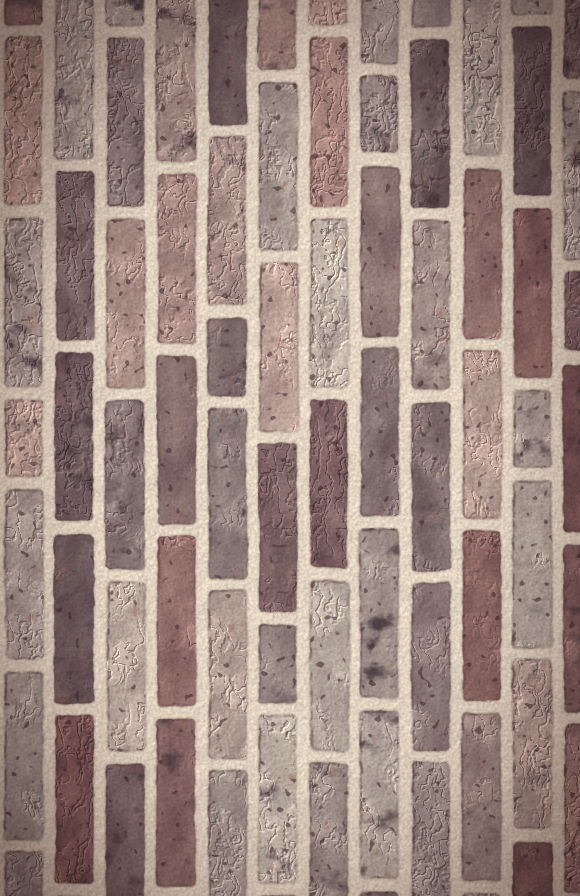
Give the GLSL for this texture, as a WebGL 2 fragment shader.

```glsl
#version 300 es
precision highp float;

uniform vec2 u_resolution;
out vec4 fragColor;

vec2 hash2(vec2 p) {
  vec3 q = fract(p.xyx * vec3(0.1031, 0.1030, 0.0973));
  q += dot(q, q.yzx + 33.33);
  return fract((q.xx + q.yz) * q.zy);
}

float corner(vec2 cell, vec2 offset) {
  return dot(hash2(cell) * 2.0 - 1.0, offset);
}

float gradientNoise(vec2 p) {
  vec2 i = floor(p), f = p - i;
  vec2 u = f * f * f * (f * (f * 6.0 - 15.0) + 10.0);
  vec2 e = vec2(0.0, 1.0);
  return 1.4 * mix(mix(corner(i, f), corner(i + e.yx, f - e.yx), u.x),
                   mix(corner(i + e.xy, f - e.xy), corner(i + 1.0, f - 1.0), u.x), u.y);
}

float fbm(vec2 p) {
  float sum = 0.0, amp = 0.6;
  for (int i = 0; i < 4; i++) {
    sum += amp * gradientNoise(p);
    p = mat2(1.6, 1.2, -1.2, 1.6) * p + 17.3;
    amp *= 0.5;
  }
  return sum;
}

// Lengthwise folds in the clay, deep only in patches
float clayHeight(vec2 p, float folding) {
  vec2 warp = vec2(fbm(p * 45.0), fbm(p * 45.0 + 60.0));
  float fold = abs(gradientNoise(p * vec2(78.0, 27.0) + warp * 1.5));
  float patchy = smoothstep(-0.25, 0.3, gradientNoise(p * 24.0 + 9.0) + folding - 0.5);
  return smoothstep(0.0, 0.16, fold) * patchy + 0.45 * fbm(p * 130.0);
}

float roundedBox(vec2 p, vec2 halfSize, float radius) {
  vec2 q = abs(p) - halfSize + radius;
  return length(max(q, 0.0)) + min(max(q.x, q.y), 0.0) - radius;
}

void main() {
  // Height units, y measured down from the top
  vec2 p = vec2(gl_FragCoord.x, u_resolution.y - gl_FragCoord.y) / u_resolution.y;
  float aspect = u_resolution.x / u_resolution.y;
  float aa = max(0.0012, 0.8 / u_resolution.y);

  // Uneven hand-laid edges
  vec2 w = p + 0.0022 * vec2(gradientNoise(p * vec2(20.0, 9.0)), gradientNoise(p * 16.0 + 40.0))
             + 0.0022 * vec2(fbm(p * 75.0), fbm(p * 75.0 + 30.0));

  // Upright columns, each holding one half brick that shifts the bond
  const float pitch = 0.0568, brickLength = 0.202;
  float halfBrickTop[12] = float[12](0.439, -0.118, -0.065, -0.115, 0.348, 0.690,
                                     -0.065, 0.078, -0.064, -0.121, 0.427, 0.297);
  float column = floor((w.x + 0.002) / pitch);
  float along = w.y - halfBrickTop[clamp(int(column), 0, 11)];
  float row = 0.0, start = 0.0, span = 0.5 * brickLength;
  if (along < 0.0) {
    row = floor(along / brickLength);
    start = row * brickLength;
    span = brickLength;
  } else if (along > span) {
    row = 1.0 + floor((along - span) / brickLength);
    start = span + (row - 1.0) * brickLength;
    span = brickLength;
  }
  vec2 id = vec2(column, row) + 20.0;
  vec2 rnd = hash2(id * 3.7), rnd2 = hash2(id * 5.3 + 71.0);

  vec2 local = vec2(w.x + 0.002 - (column + 0.5) * pitch, along - start - 0.5 * span);
  local += (rnd2 - 0.5) * 0.002;
  vec2 halfSize = vec2(0.0218, 0.5 * span - 0.0064) - 0.001 * rnd2.yx;
  float d = roundedBox(local, halfSize, 0.005);

  // Brick body: pale, grey or plum, with burnt patches
  vec2 bp = p + id * 0.37;
  float tone = rnd.x + 0.4 * fbm(bp * vec2(32.0, 17.0));
  vec3 brick = mix(vec3(0.42, 0.33, 0.34), vec3(0.77, 0.70, 0.65), clamp(tone, 0.0, 1.0));
  brick *= mix(vec3(0.98, 1.01, 1.02), vec3(1.05, 0.88, 0.88),
               smoothstep(0.4, 0.9, rnd.y) * (1.0 - 0.6 * rnd.x));
  float burn = smoothstep(0.08, 0.5, fbm(bp * vec2(28.0, 36.0) + 5.0));
  brick = mix(brick, vec3(0.27, 0.21, 0.24), burn * 0.85 * smoothstep(0.35, 0.9, rnd2.x));
  float rust = smoothstep(0.2, 0.5, fbm(bp * 40.0 + 90.0));
  brick = mix(brick, vec3(0.60, 0.41, 0.36), 0.35 * rust);

  // Folds lit from the upper left
  float h = clayHeight(bp, rnd2.y);
  float slope = h - clayHeight(bp - vec2(0.0014, 0.0012), rnd2.y);
  brick *= 1.0 + clamp(slope * 0.36, -0.28, 0.22);
  brick *= 0.93 + 0.09 * smoothstep(0.0, 0.7, h);
  float pit = smoothstep(0.38, 0.6, gradientNoise(bp * 115.0 + 50.0));
  brick = mix(brick, vec3(0.24, 0.15, 0.17), 0.55 * pit);

  // Sandy mortar
  float sand = fbm(p * 150.0) - fbm((p - 0.0015) * 150.0);
  vec3 mortar = vec3(0.86, 0.805, 0.735) * (1.0 + 0.12 * sand + 0.07 * fbm(p * 40.0 + 8.0));
  mortar *= 1.0 - 0.13 * (1.0 - smoothstep(0.0, 0.003, d));

  // Broken shadow line where brick meets mortar
  float side = clamp(0.55 - local.x / halfSize.x * 0.3 - local.y / halfSize.y * 0.15, 0.2, 1.0);
  float rim = 1.0 - smoothstep(0.0, 0.0025, abs(d + 0.0012));
  rim *= side * smoothstep(-0.35, 0.3, fbm(p * 60.0 + 20.0));
  vec3 color = mix(brick, mortar, smoothstep(-aa, aa, d));
  color = mix(color, vec3(0.37, 0.25, 0.25), 0.75 * rim);

  // Grain and darkened corners
  color *= 1.0 + 0.10 * gradientNoise(p * 310.0);
  vec2 c = (p - vec2(0.5 * aspect, 0.52)) / vec2(aspect, 1.0);
  float shade = smoothstep(0.06, 0.50, dot(c, c));
  color *= mix(vec3(1.04), vec3(0.62, 0.56, 0.56), shade);
  fragColor = vec4(clamp(color, 0.0, 1.0), 1.0);
}
```
